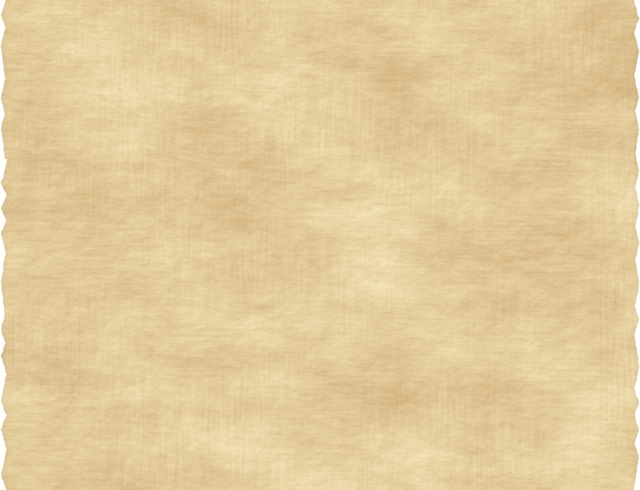
Give the GLSL for this texture, as a Shadertoy shader.

```glsl
// Aged parchment sheet with ragged left and right edges on white.
// Broad gradient-noise stains are combined with embossed crumples, lit from
// the upper left, and with fine crossed fibres; the tone picks a tan or cream.

const float TAU = 6.2831853;
const vec3 TAN = vec3(0.83, 0.71, 0.51);
const vec3 CREAM = vec3(0.95, 0.885, 0.705);
const vec3 BACKDROP = vec3(1.0, 0.995, 0.985);
const vec2 LIGHT_DIR = vec2(-0.5, 0.866);

float hash(vec2 p) {
    vec3 q = fract(p.xyx * 0.1031);
    q += dot(q, q.yzx + 33.33);
    return fract((q.x + q.y) * q.z);
}

vec2 gradientAt(vec2 cell) {
    float angle = TAU * hash(cell);
    return vec2(cos(angle), sin(angle));
}

// Gradient noise, about -0.7 to 0.7
float gradientNoise(vec2 p) {
    vec2 i = floor(p);
    vec2 f = p - i;
    vec2 u = f * f * f * (f * (f * 6.0 - 15.0) + 10.0);
    vec2 e = vec2(1.0, 0.0);
    float a = dot(gradientAt(i), f);
    float b = dot(gradientAt(i + e.xy), f - e.xy);
    float c = dot(gradientAt(i + e.yx), f - e.yx);
    float d = dot(gradientAt(i + e.xx), f - e.xx);
    return mix(mix(a, b, u.x), mix(c, d, u.x), u.y);
}

float fbm(vec2 p, int octaves, float gain) {
    float sum = 0.0;
    float amplitude = 1.0;
    for (int i = 0; i < octaves; i++) {
        sum += amplitude * gradientNoise(p);
        p = mat2(1.6, 1.2, -1.2, 1.6) * p + 17.3;
        amplitude *= gain;
    }
    return sum;
}

// Rotates and stretches the plane so that features slant down to the right
vec2 slant(vec2 p, float angle, float stretch) {
    float c = cos(angle);
    float s = sin(angle);
    return vec2((c * p.x - s * p.y) / stretch, s * p.x + c * p.y);
}

// Slope of the crumpled surface towards the light
float emboss(vec2 p, float scale, float reach) {
    vec2 d = LIGHT_DIR * reach;
    vec2 low = slant(p - d, 0.5, 1.5) * scale + 60.0;
    vec2 high = slant(p + d, 0.5, 1.5) * scale + 60.0;
    return fbm(low, 5, 0.52) - fbm(high, 5, 0.52);
}

// Crossed threads, denser in some places than in others
float fibres(vec2 p, float fineness) {
    float across = gradientNoise(p * vec2(0.07, 1.0) * fineness + 31.0);
    float upright = gradientNoise(p * vec2(1.0, 0.07) * fineness + 83.0);
    float density = 0.5 + gradientNoise(p * 5.0 + 9.0);
    return mix(upright, across, clamp(density, 0.15, 0.85));
}

// Width of the missing strip at height y: an uneven zigzag
float raggedEdge(float y, float seed) {
    float s = y * 13.0 + seed + 0.9 * gradientNoise(vec2(y * 7.0, seed));
    float zigzag = abs(fract(s) * 2.0 - 1.0);
    float depth = mix(0.006, 0.012, hash(vec2(floor(s), seed)));
    float nibble = 0.002 * gradientNoise(vec2(y * 90.0, seed + 5.0));
    return 0.002 + depth * zigzag + nibble;
}

float paperTone(vec2 p) {
    float stains = fbm(slant(p, 0.45, 1.5) * 5.0 + 40.0, 4, 0.5);
    float bands = fibres(p + 3.0, 28.0);
    float crumples = emboss(p, 15.0, 0.0015);
    float threads = fibres(p, 170.0);
    return 0.5 + 0.44 * stains + 0.16 * bands + 1.7 * crumples + 0.27 * threads;
}

void mainImage(out vec4 fragColor, in vec2 fragCoord) {
    vec2 p = fragCoord / iResolution.y;
    float width = iResolution.x / iResolution.y;
    float pixel = 1.0 / iResolution.y;

    // Paper colour
    float tone = clamp(paperTone(p), -0.15, 1.15);
    vec3 paper = mix(TAN, CREAM, tone);

    // Ragged sides
    float left = p.x - raggedEdge(p.y, 2.0);
    float right = width - p.x - raggedEdge(p.y, 7.0);
    float inside = min(left, right);
    paper *= 1.0 - 0.06 * exp(-max(inside, 0.0) * 250.0);
    float coverage = smoothstep(-pixel, pixel, inside);

    fragColor = vec4(mix(BACKDROP, paper, coverage), 1.0);
}
```
